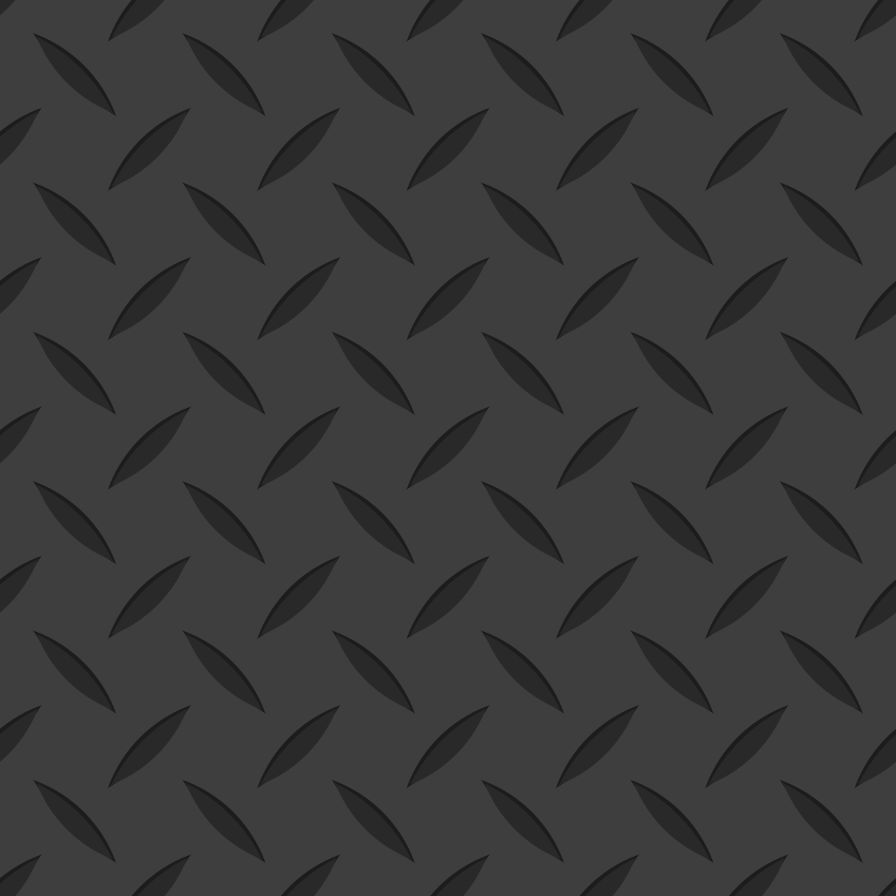
Give the GLSL for this pattern, as a WebGL 2 fragment shader.

```glsl
#version 300 es
precision highp float;
// Dark tread plate: pointed studs leaning left and right in turn, six repeats each way.
// Each stud is a long shadow blade under a shorter, fatter face, both cut from two arcs.
// One stud sits at the cell centre, its mirror image at the cell corners.

uniform vec2 u_resolution;
out vec4 fragColor;

const float REPEATS = 6.0;
const vec3 PLATE = vec3(0.243);
const vec3 FACE = vec3(0.160);
const vec3 SHADOW = vec3(0.108);

// Signed distance to a disc whose rim passes (+-halfLength, 0) and (0, bulge).
float arcDistance(vec2 p, float halfLength, float bulge) {
    float radius = (halfLength * halfLength + bulge * bulge) / (2.0 * bulge);
    return length(p - vec2(0.0, bulge - radius)) - radius;
}

// Pointed lens with separate bulges above and below its axis.
float lensDistance(vec2 p, float halfLength, float above, float below) {
    float upper = arcDistance(p, halfLength, above);
    float lower = arcDistance(vec2(p.x, -p.y), halfLength, below);
    return max(upper, lower);
}

float coverage(float dist, float pixel) {
    return 1.0 - smoothstep(-0.7 * pixel, 0.7 * pixel, dist);
}

// Offset from the nearest lattice point, in cell units.
vec2 cellOffset(vec2 grid, vec2 origin) {
    return fract(grid - origin + 0.5) - 0.5;
}

// Paints one stud rising to the right over the base colour.
vec3 paintStud(vec3 base, vec2 offset, float pixel) {
    vec2 p = vec2(offset.x + offset.y, offset.y - offset.x) * inversesqrt(2.0);
    float blade = lensDistance(p, 0.392, 0.088, 0.045);
    float face = lensDistance(p, 0.360, 0.060, 0.075);
    vec3 color = mix(base, SHADOW, coverage(blade, pixel));
    return mix(color, FACE, coverage(face, pixel));
}

void main() {
    vec2 grid = gl_FragCoord.xy / u_resolution * REPEATS;
    float pixel = REPEATS / min(u_resolution.x, u_resolution.y);

    // Studs rising to the right at the corners, mirrored ones at the centres.
    vec2 corner = cellOffset(grid, vec2(0.0));
    vec2 centre = cellOffset(grid, vec2(0.5));
    vec3 color = paintStud(PLATE, corner, pixel);
    color = paintStud(color, vec2(-centre.x, centre.y), pixel);

    fragColor = vec4(color, 1.0);
}
```
